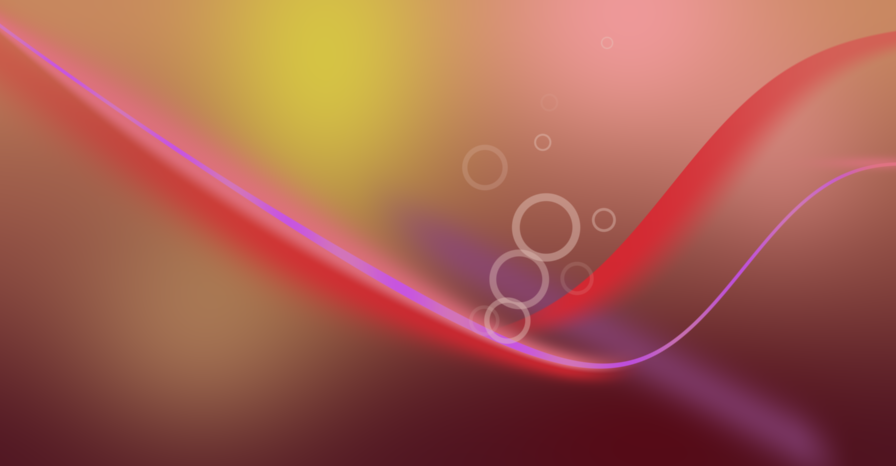
Reproduce this background procedurally as a WebGL 2 fragment shader.

```glsl
#version 300 es
precision highp float;

#define WINE vec3(0.31, 0.08, 0.13)
#define BROWN vec3(0.58, 0.32, 0.27)
#define ORANGE vec3(0.78, 0.53, 0.37)
#define TAN vec3(0.68, 0.49, 0.35)
#define YELLOW vec3(0.84, 0.78, 0.26)
#define ROSE vec3(0.94, 0.60, 0.61)
#define RED vec3(0.84, 0.15, 0.19)
#define PINK vec3(0.89, 0.45, 0.52)
#define PLUM vec3(0.54, 0.27, 0.50)
#define VIOLET vec3(0.77, 0.32, 0.93)
#define RING_PAIRS 5
#define RING_TINT vec3(0.90, 0.78, 0.74)

uniform vec2 u_resolution;
out vec4 fragColor;

float bell(float x) {
    return exp(-x * x);
}

float blob(vec2 p, vec2 center, vec2 size) {
    vec2 q = (p - center) / size;
    return exp(-dot(q, q));
}

float rise(float x, float center, float steepness) {
    return 1.0 / (1.0 + exp(-steepness * (x - center)));
}

// Long descent that turns up into an S at the right
float waveHeight(float x) {
    return 0.945 - 0.735 * x + 0.09 * x * x + 0.84 * rise(x, 1.594, 8.0);
}

vec3 backdrop(vec2 p) {
    vec3 color = mix(WINE, BROWN, smoothstep(0.0, 0.6, p.y));
    color = mix(color, ORANGE, smoothstep(0.45, 1.0, p.y));
    color = mix(color, TAN, 0.85 * blob(p, vec2(0.43, 0.33), vec2(0.30, 0.29)));
    color = mix(color, YELLOW, 0.95 * blob(p, vec2(0.70, 0.88), vec2(0.26, 0.38)));
    color = mix(color, ROSE, 0.95 * blob(p, vec2(1.35, 0.97), vec2(0.30, 0.30)));
    color = mix(color, ROSE, 0.45 * blob(p, vec2(1.68, 0.69), vec2(0.20, 0.23)));
    color = mix(color, WINE * vec3(1.1, 0.4, 0.6), 0.8 * blob(p, vec2(1.4, 0.05), vec2(0.32, 0.17)));

    // Diagonal plum haze
    float haze = bell((p.y - 0.3375 + 0.55 * (p.x - 1.2)) / 0.065);
    haze *= smoothstep(0.75, 1.0, p.x) * (1.0 - smoothstep(1.70, 1.84, p.x));
    return mix(color, PLUM, 0.65 * haze);
}

// Red veil: crisp upper edge, fading toward the lower one
vec3 addVeil(vec3 color, vec2 p, float pixel) {
    float upper = 0.25 + 0.71 * rise(p.x, 1.44, 7.0);
    float lower = 0.25 + 0.68 * rise(p.x, 1.575, 7.6);
    float depth = (upper - p.y) / max(upper - lower, 0.01);
    float mask = smoothstep(0.0, 3.0 * pixel, upper - p.y);
    mask *= 1.0 - smoothstep(0.3, 1.2, depth);
    mask *= smoothstep(1.0, 1.25, p.x) * mix(0.95, 0.7, smoothstep(1.4, 1.9, p.x));
    vec3 tint = mix(RED, vec3(0.84, 0.32, 0.31), smoothstep(1.3, 1.85, p.x));
    return mix(color, tint, mask);
}

// Red and pink glow around a violet thread
vec3 addWave(vec3 color, vec2 p, float pixel) {
    float slope = (waveHeight(p.x + 0.01) - waveHeight(p.x - 0.01)) / 0.02;
    float offset = p.y - waveHeight(p.x);
    float dist = offset * inversesqrt(1.0 + slope * slope);
    float leftArm = 1.0 - smoothstep(1.2, 1.4, p.x);
    float taper = smoothstep(0.5, 1.28, p.x);

    float redWidth = mix(0.085, 0.02, taper);
    float redGlow = bell((offset + 0.8 * redWidth) / redWidth);
    color = mix(color, RED, redGlow * leftArm * mix(0.4, 0.85, smoothstep(0.0, 0.7, p.x)));

    float growth = smoothstep(-0.25, 0.4, p.x);
    float above = bell(offset / (growth * mix(0.085, 0.025, taper)));
    float edge = growth * mix(0.065, 0.018, taper);
    float below = 1.0 - smoothstep(0.25 * edge, edge, -offset);
    color = mix(color, PINK, 0.85 * leftArm * (offset > 0.0 ? above : below));
    color = mix(color, PINK, 0.6 * blob(p, vec2(1.88, 0.65), vec2(0.11, 0.014)));

    float halfWidth = 0.0035 + 0.0075 * bell((p.x - 0.87) / 0.36);
    float thread = 1.0 - smoothstep(halfWidth - pixel, halfWidth + pixel, abs(dist));
    float shimmer = 0.5 + 0.5 * cos(26.0 * (p.x - 0.86));
    vec3 tint = mix(vec3(0.82, 0.46, 0.76), VIOLET, shimmer);
    tint = mix(tint, PINK, smoothstep(1.75, 1.9, p.x));
    return mix(color, tint, 0.88 * thread);
}

// Pairs of translucent rings climbing in a winding column
vec3 addRings(vec3 color, vec2 p, float pixel) {
    for (int i = 0; i < 2 * RING_PAIRS; i++) {
        float k = float(i / 2);
        bool isLeft = i % 2 == 0;
        float side = isLeft ? -1.0 : 1.0;
        vec2 center = vec2(1.064 + 0.108 * sqrt(mod(k, 3.0)) + 0.0043 * k * k,
                           0.312 + 0.075 * k + 0.0145 * k * k);
        center += side * vec2(0.062 * min(1.0, 0.4 + k), 0.001 * k * k * k);
        float radius = isLeft ? 0.066 * exp(-0.27 * (k - 1.75) * (k - 1.75))
                              : 0.044 * exp(-0.33 * k);
        float opacity = isLeft ? 0.07 + 0.42 * bell(0.78 * (k - 1.65))
                               : 0.42 - 0.27 * bell(2.0 * (k - 1.0));
        float band = abs(length(p - center) - radius) - 0.13 * radius;
        color = mix(color, RING_TINT, opacity * (1.0 - smoothstep(-pixel, pixel, band)));
    }
    return color;
}

void main() {
    vec2 p = gl_FragCoord.xy / u_resolution.y;
    float pixel = 1.0 / u_resolution.y;
    vec3 color = backdrop(p);
    color = addVeil(color, p, pixel);
    color = addWave(color, p, pixel);
    color = addRings(color, p, pixel);
    fragColor = vec4(color, 1.0);
}
```
